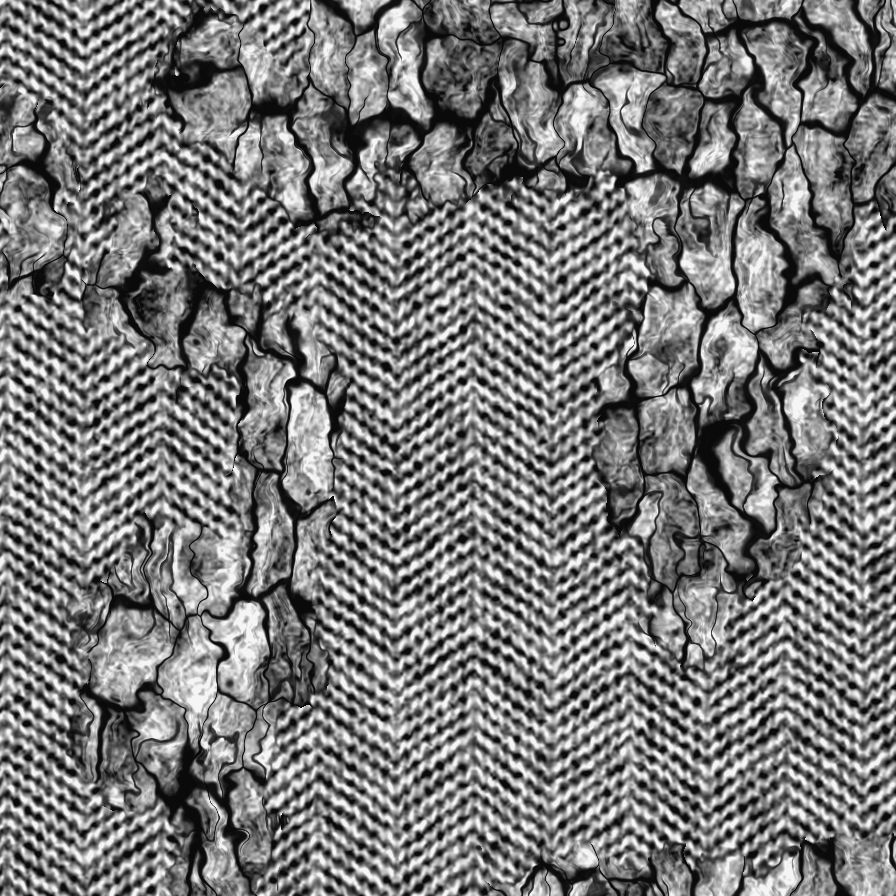
A three.js fragment shader for this texture:

```glsl
#define COLUMNS 11.5
#define PEAK_X 0.5286
#define TWILL_ROWS 51.0
#define TWILL_RISE 3.2
#define STEPS 7.0
#define WEAVE_CONTRAST 0.34
#define PLATE_SCALE vec2(18.0, 9.0)
#define CRACK_WIDTH 0.17
#define BARK_TONE 0.60
#define RAGGEDNESS 0.10

varying vec2 vUv;

const float TAU = 6.28318;

float hash(vec2 p) {
  return fract(sin(dot(p, vec2(127.1, 311.7))) * 43758.5453);
}

float noise(vec2 p) {
  vec2 i = floor(p), f = fract(p);
  f = f * f * (3.0 - 2.0 * f);
  return mix(mix(hash(i), hash(i + vec2(1.0, 0.0)), f.x),
             mix(hash(i + vec2(0.0, 1.0)), hash(i + 1.0), f.x), f.y);
}

// Centred noise vector for bending coordinates
vec2 bend(vec2 p) {
  return vec2(noise(p), noise(p + 57.0)) - 0.5;
}

float fbm(vec2 p) {
  float sum = 0.0, amp = 0.5;
  for (int i = 0; i < 4; i++) {
    sum += amp * noise(p);
    p = p * 2.03 + 17.3;
    amp *= 0.7;
  }
  return sum / 1.27;
}

// Cell pattern: x = gap to the nearest border, y = random value of the cell
vec2 plates(vec2 p) {
  vec2 cell = floor(p);
  float near = 9.0, second = 9.0, id = 0.0;
  for (int j = -1; j <= 1; j++) {
    for (int i = -1; i <= 1; i++) {
      vec2 c = cell + vec2(float(i), float(j));
      vec2 seed = c + 0.05 + 0.9 * vec2(hash(c), hash(c + 41.7));
      float d = length(p - seed);
      if (d < near) {
        second = near;
        near = d;
        id = hash(c + 73.1);
      } else {
        second = min(second, d);
      }
    }
  }
  return vec2(second - near, id);
}

float capsule(vec2 p, vec2 a, vec2 b, float radius) {
  vec2 ab = b - a;
  return length(p - a - ab * clamp(dot(p - a, ab) / dot(ab, ab), 0.0, 1.0)) - radius;
}

// Signed distance to the bark patches
float barkShape(vec2 p) {
  float d = capsule(p, vec2(0.02, 0.83), vec2(0.05, 0.73), 0.055);
  d = min(d, capsule(p, vec2(0.16, 0.77), vec2(0.15, 0.64), 0.035));
  d = min(d, capsule(p, vec2(0.13, 0.67), vec2(0.31, 0.61), 0.050));
  d = min(d, capsule(p, vec2(0.33, 0.57), vec2(0.31, 0.43), 0.060));
  d = min(d, capsule(p, vec2(0.23, 0.30), vec2(0.20, 0.21), 0.125));
  d = min(d, capsule(p, vec2(0.24, 0.12), vec2(0.26, -0.02), 0.050));
  d = min(d, capsule(p, vec2(0.25, 0.90), vec2(0.37, 0.83), 0.075));
  d = min(d, capsule(p, vec2(0.46, 0.93), vec2(1.02, 0.92), 0.145));
  d = min(d, capsule(p, vec2(0.83, 0.85), vec2(0.84, 0.74), 0.125));
  d = min(d, capsule(p, vec2(0.80, 0.60), vec2(0.80, 0.46), 0.120));
  d = min(d, capsule(p, vec2(0.78, 0.38), vec2(0.75, 0.30), 0.045));
  return min(d, capsule(p, vec2(0.61, -0.02), vec2(1.0, 0.0), 0.060));
}

// Herringbone twill whose threads climb in steps
float weave(vec2 p) {
  p += 0.004 * bend(p * 30.0) + 0.0022 * bend(p * 110.0);
  float column = (p.x - PEAK_X) * COLUMNS;
  float across = abs(mod(column + 1.0, 2.0) - 1.0);
  float s = across * STEPS;
  float stair = (s - 1.1 * sin(TAU * s) / TAU) / STEPS;
  float wave = sin(TAU * (p.y * TWILL_ROWS + TWILL_RISE * stair));
  float riser = -cos(TAU * s);
  float seam = 1.0 - smoothstep(0.02, 0.09, min(across, 1.0 - across));
  float yarn = noise(p * vec2(95.0, 125.0)) - 0.5;
  float fibre = noise(p * vec2(230.0, 250.0) + 7.0) - 0.5;
  float patchTone = noise(p * 9.0) - 0.5;
  return 0.51 + WEAVE_CONTRAST * wave * (1.0 - 0.3 * seam) + 0.12 * riser
       + 0.06 * seam + 0.45 * yarn + 0.36 * fibre + 0.08 * patchTone;
}

// Relief, grain and cracks of the bark
float bark(vec2 p, vec2 q, vec2 plate) {
  vec2 grainScale = vec2(46.0, 27.0);
  float relief = fbm(q * grainScale);
  float lit = relief - fbm((q + vec2(0.004, -0.004)) * grainScale);
  float grain = noise(p * vec2(170.0, 130.0)) + noise(p * 270.0 + 5.0) - 1.0;
  float tone = BARK_TONE + 1.15 * (relief - 0.5) + 0.75 * lit
             + 0.22 * (plate.y - 0.5) + 0.28 * grain
             + 0.25 * (noise(p * vec2(30.0, 16.0) + 8.0) - 0.5);
  // Short upright fissures, only here and there
  float fissure = abs(noise(q * vec2(52.0, 19.0) + 4.0) - 0.5 + 0.25 * (relief - 0.5));
  float split = (1.0 - smoothstep(0.015, 0.08, fissure)) * smoothstep(0.40, 0.65, noise(p * 23.0 + 3.0));
  tone *= 1.0 - 0.75 * split;
  // Deep cracks between the plates
  float width = CRACK_WIDTH * smoothstep(0.22, 0.85, noise(p * 19.0));
  tone *= mix(0.75, 1.0, smoothstep(0.0, 0.25, plate.x));
  return tone * mix(0.10, 1.0, smoothstep(width * 0.4, width + 0.05, plate.x));
}

void main() {
  vec2 p = vUv;
  vec2 q = p + 0.028 * bend(p * 15.0) + 0.018 * bend(p * 44.0) + 0.007 * bend(p * 105.0);
  vec2 plate = plates(q * PLATE_SCALE);
  float d = barkShape(p) + RAGGEDNESS * (fbm(p * vec2(24.0, 16.0)) - 0.5)
          + 0.03 * (plate.y - 0.5);
  float cover = 1.0 - smoothstep(-0.005, 0.005, d);
  // Broken shadow along the patch borders
  float rim = (1.0 - smoothstep(0.0, 0.009, abs(d))) * smoothstep(0.45, 0.75, noise(p * 17.0 + 60.0));
  float tone = mix(weave(p), bark(p, q, plate), cover) * (1.0 - 0.7 * rim);
  gl_FragColor = vec4(vec3(clamp(tone, 0.04, 0.96)), 1.0);
}
```
